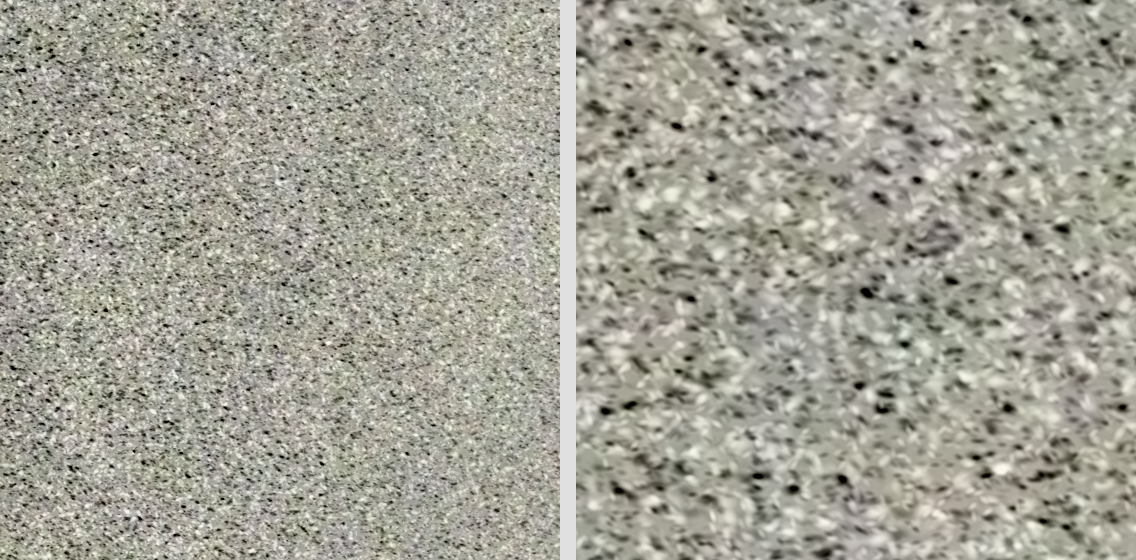
Left, the full canvas; right, a detail of the centre.
Write a Shadertoy shader that draws this texture.

```glsl
// Grey-beige woven cloth: fine, slightly slanted light and dark flecks with faint colour mottling.

vec4 hash42(vec2 p) {
    vec4 q = fract(p.xyxy * vec4(0.1031, 0.1030, 0.0973, 0.1099));
    q += dot(q, q.wzxy + 33.33);
    return fract((q.xxyz + q.yzzw) * q.zywx);
}

// Two smooth value noises, each in -1..1
vec2 mottle(vec2 p) {
    vec2 cell = floor(p), f = fract(p);
    f = f * f * (3.0 - 2.0 * f);
    vec2 low = mix(hash42(cell).xy, hash42(cell + vec2(1, 0)).xy, f.x);
    vec2 high = mix(hash42(cell + vec2(0, 1)).xy, hash42(cell + vec2(1, 1)).xy, f.x);
    return mix(low, high, f.y) * 2.0 - 1.0;
}

// One elongated fleck per cell, light or dark, with a soft opposite halo
float flecks(vec2 p) {
    vec2 cell = floor(p);
    float sum = 0.0;
    for (int y = -1; y <= 1; y++) {
        for (int x = -1; x <= 1; x++) {
            vec2 id = cell + vec2(x, y);
            vec4 rnd = hash42(id);
            float tone = rnd.w * 2.0 - 1.0;
            // Light flecks turn more freely than dark ones
            float angle = -0.22 + (rnd.z - 0.5) * (tone > 0.0 ? 2.4 : 1.1);
            vec2 d = p - id - rnd.xy;
            float c = cos(angle), s = sin(angle);
            vec2 local = vec2(c * d.x + s * d.y, (c * d.y - s * d.x) / 0.55);
            float r2 = min(dot(local, local), 1.0);
            sum += tone * (1.0 - r2) * (1.0 - r2) * (1.0 - 2.0 * r2);
        }
    }
    return sum;
}

void mainImage(out vec4 fragColor, in vec2 fragCoord) {
    vec2 uv = fragCoord / iResolution.y;

    // Grain in three sizes
    float grain = 0.36 * flecks(uv * 80.0 + 11.0)
                + 0.29 * flecks(uv * 120.0 + 57.0)
                + 0.22 * flecks(uv * 175.0 + 131.0);
    grain *= mix(1.13, 0.84, smoothstep(0.2, 1.0, uv.x));
    grain += 0.011 - 0.8 * grain * grain;

    // Sparse long dark threads, strongest at the upper left
    vec2 slanted = vec2(uv.x, uv.y + 0.15 * uv.x);
    float thread = smoothstep(0.45, 0.9, flecks(slanted * vec2(32.0, 105.0) + 23.0));
    grain -= 0.14 * thread * smoothstep(0.9, 0.1, uv.x) * smoothstep(0.2, 0.8, uv.y);

    // Broad light falloff and cloudy patches
    float shade = 0.035 * (uv.x - 0.5) - 0.015 * (uv.y - 0.5);
    shade += 0.022 * mottle(uv * 6.0 + 5.0).x + 0.016 * mottle(uv * 17.0 + 40.0).y;

    // Green to mauve and blue to yellow tints
    vec2 tint = mottle(uv * 13.0 + 70.0) + 0.8 * mottle(uv * 38.0 + 90.0);
    vec3 color = vec3(0.642, 0.637, 0.592) + grain + shade;
    color += tint.x * vec3(0.009, -0.007, 0.009) + tint.y * vec3(0.006, 0.002, -0.016);

    fragColor = vec4(clamp(color, 0.0, 1.0), 1.0);
}
```
